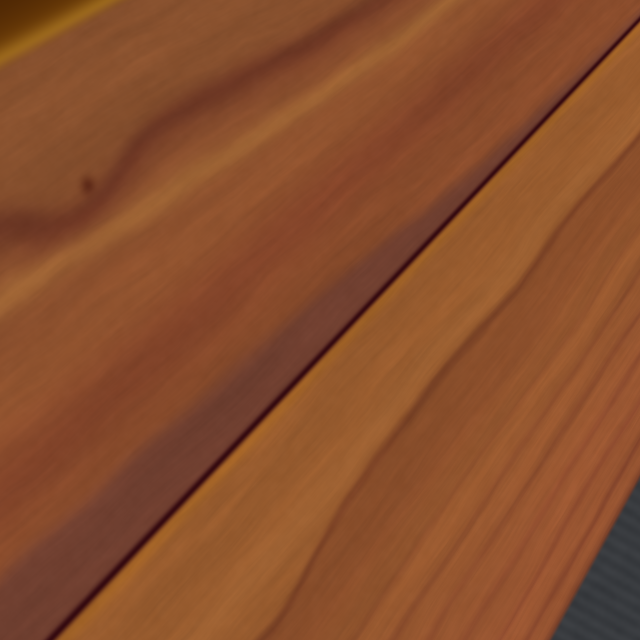
Give the GLSL for this texture, as a WebGL 2 fragment shader.

```glsl
#version 300 es
precision highp float;

uniform vec2 u_resolution;
out vec4 fragColor;

// All board edges and grain lines converge here.
const vec2 VANISH = vec2(1.94, 1.96);
const float TOP_EDGE = 0.548;
const float SEAM = 1.053;
const float FLOOR_EDGE = 1.815;

float hash(vec2 p) {
    vec3 q = fract(p.xyx * vec3(0.1031, 0.1030, 0.0973));
    q += dot(q, q.yzx + 33.33);
    return fract((q.x + q.y) * q.z);
}

float noise(vec2 p) {
    vec2 i = floor(p), f = fract(p);
    f = f * f * (3.0 - 2.0 * f);
    return mix(mix(hash(i), hash(i + vec2(1, 0)), f.x),
               mix(hash(i + vec2(0, 1)), hash(i + vec2(1, 1)), f.x), f.y);
}

// Layered noise centred on zero.
float fbm(vec2 p) {
    float sum = 0.0, amp = 0.5;
    for (int i = 0; i < 4; i++) {
        sum += amp * (noise(p) - 0.5);
        p = p * 2.03 + 17.3;
        amp *= 0.5;
    }
    return sum;
}

float band(float x, float centre, float width) {
    float d = (x - centre) / width;
    return exp(-d * d);
}

// Streaks stretched along the boards: x is slope, y is depth.
float grain(vec2 g) {
    return 0.10 * fbm(g * vec2(26.0, 3.0))
         + 0.09 * fbm(g * vec2(85.0, 7.0))
         + 0.05 * fbm(g * vec2(210.0, 24.0));
}

vec3 upperBoard(vec2 p, float s, float wobble) {
    vec3 col = mix(vec3(0.53, 0.315, 0.18), vec3(0.535, 0.295, 0.17), smoothstep(0.6, 0.9, s));
    s += wobble;
    // Golden streak and its warm surroundings
    float gold = 0.735 + 0.06 * p.x;
    col += vec3(0.07, 0.075, 0.025) * band(s, gold, 0.014);
    col += vec3(0.03, 0.025, 0.01) * band(s, 0.815, 0.035);
    // Dark vein bending around the knot
    float vein = 0.67 + 0.06 * p.x + 0.035 * band(p.x, 0.12, 0.09);
    float veinFade = 1.0 - 0.5 * smoothstep(0.45, 0.75, p.x);
    col -= vec3(0.085, 0.075, 0.03) * band(s, vein, 0.015) * veinFade;
    col -= vec3(0.03, 0.03, 0.01) * band(s, vein + 0.015, 0.02);
    vec2 knot = (p - vec2(0.137, 0.711)) * vec2(1.0, 0.8);
    col -= vec3(0.13, 0.12, 0.07) * band(length(knot), 0.0, 0.011);
    // Reddish heartwood
    col -= vec3(0.025, 0.03, 0.008) * band(s, 0.888, 0.035);
    // Purple strip beside the seam
    float stripEdge = 0.96 + 0.072 * smoothstep(0.2, 1.0, p.x);
    float strip = smoothstep(stripEdge - 0.014, stripEdge + 0.018, s);
    return mix(col, vec3(0.435, 0.247, 0.192), 0.92 * strip);
}

vec3 lowerBoard(vec2 p, float s, float wobble) {
    vec3 col = mix(vec3(0.59, 0.355, 0.18), vec3(0.60, 0.335, 0.195), smoothstep(1.2, 1.75, s));
    col += vec3(0.04, 0.03, -0.03) * band(s, SEAM + 0.01, 0.012);
    s += wobble;
    col += vec3(0.035, 0.03, 0.02) * band(s, 1.205, 0.025);
    // Sharp vein fading into a darker field
    float vein = 1.24 + 0.04 * smoothstep(0.55, 0.42, p.x);
    col -= vec3(0.075, 0.065, 0.025) * band(s, vein, 0.009);
    float field = smoothstep(vein - 0.01, vein + 0.01, s) * smoothstep(1.43, 1.3, s);
    col -= vec3(0.055, 0.05, 0.015) * field;
    // Repeating growth lines toward the outer edge
    float ring = abs(fract((s - 1.475) / 0.07 + 0.5) - 0.5);
    float rings = band(ring, 0.0, 0.14) * smoothstep(1.3, 1.48, s);
    return col - vec3(0.07, 0.06, 0.02) * rings * (0.5 + 0.5 * noise(vec2(s * 9.0, p.x * 4.0)));
}

void main() {
    vec2 p = gl_FragCoord.xy / u_resolution;
    vec2 toVanish = VANISH - p;
    float s = toVanish.y / toVanish.x;
    vec2 g = vec2(s, 2.0 * log(length(toVanish)));
    float wobble = 0.025 * fbm(g * vec2(9.0, 5.0));
    float soft = 0.0025 + 0.6 / (u_resolution.y * toVanish.x);

    // Boards and fine grain
    vec3 col = mix(upperBoard(p, s, wobble), lowerBoard(p, s, wobble),
                   smoothstep(SEAM - soft, SEAM + soft, s));
    col *= 1.0 + 1.25 * grain(g + vec2(wobble, 0.0));
    col += 0.018 * fbm(p * 75.0);

    // Dark seam
    col = mix(col, vec3(0.19, 0.025, 0.055), 0.95 * band(s, SEAM, 0.0045 + 0.3 * soft));

    // Shaded corner with a golden rim
    vec3 corner = mix(vec3(0.31, 0.155, 0.015), vec3(0.43, 0.24, 0.03),
                      smoothstep(0.49, TOP_EDGE, s));
    corner += vec3(0.18, 0.17, 0.08) * band(s, TOP_EDGE - 0.004, 0.012);
    col = mix(corner, col, smoothstep(TOP_EDGE - 0.008, TOP_EDGE + 0.008, s));

    // Ribbed grey floor
    float rib = sin(dot(p, vec2(150.0, 260.0)));
    vec3 ground = vec3(0.22, 0.23, 0.245) + 0.012 * rib + 0.03 * fbm(p * 60.0);
    col -= vec3(0.12, 0.08, 0.03) * band(s, FLOOR_EDGE, 0.018);
    col = mix(col, ground, smoothstep(FLOOR_EDGE - 0.008, FLOOR_EDGE + 0.008, s));

    fragColor = vec4(clamp(col, 0.0, 1.0), 1.0);
}
```
